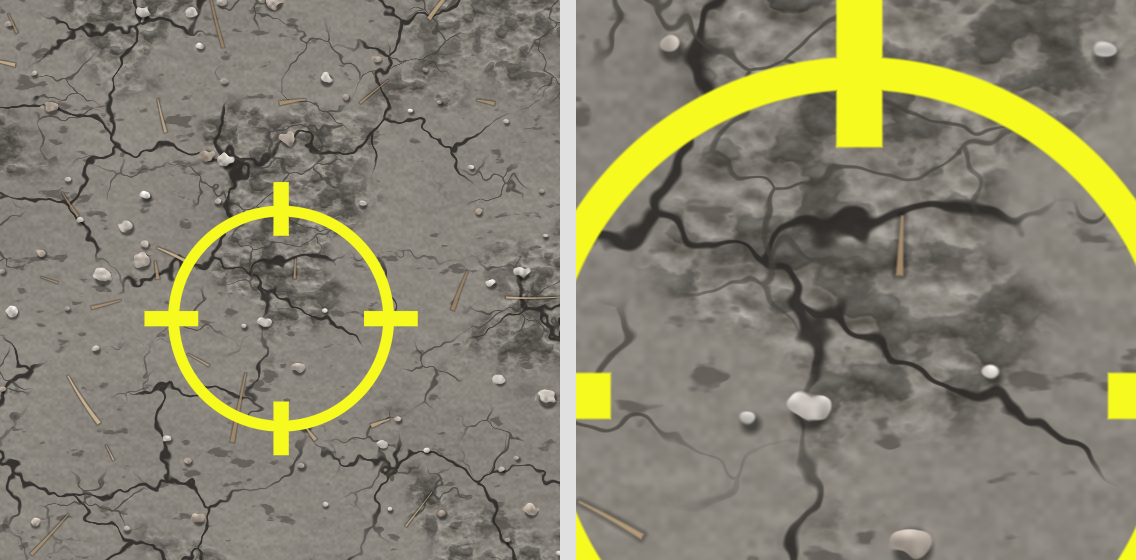
Left: the whole. Right: its middle third, enlarged.
Reproduce this texture procedurally as a Shadertoy shader.

```glsl
// Cracked grey mud with straw and pale pebbles under a yellow ring sight.

float hash(vec2 p) {
    vec3 q = fract(p.xyx * vec3(0.1031, 0.1030, 0.0973));
    q += dot(q, q.yzx + 33.33);
    return fract((q.x + q.y) * q.z);
}

vec2 hash2(vec2 p) {
    return vec2(hash(p + 17.3), hash(p + 71.9));
}

float noise(vec2 p) {
    vec2 i = floor(p), f = fract(p);
    f = f * f * (3.0 - 2.0 * f);
    return mix(mix(hash(i), hash(i + vec2(1, 0)), f.x),
               mix(hash(i + vec2(0, 1)), hash(i + vec2(1, 1)), f.x), f.y);
}

float fbm(vec2 p) {
    float sum = 0.0, amp = 0.533;
    for (int i = 0; i < 4; i++) {
        sum += amp * noise(p);
        p = mat2(1.6, 1.2, -1.2, 1.6) * p + 9.7;
        amp *= 0.5;
    }
    return sum;
}

// Distance to the nearest border between Voronoi cells
float crackDistance(vec2 p) {
    vec2 cell = floor(p), nearest = vec2(9.0);
    for (int k = 0; k < 9; k++) {
        vec2 c = cell + vec2(k % 3 - 1, k / 3 - 1);
        vec2 r = c + hash2(c) - p;
        if (dot(r, r) < dot(nearest, nearest)) nearest = r;
    }
    float d = 9.0;
    for (int k = 0; k < 25; k++) {
        vec2 c = cell + vec2(k % 5 - 2, k / 5 - 2);
        vec2 r = c + hash2(c) - p, gap = r - nearest;
        if (dot(gap, gap) > 0.0001) d = min(d, dot(0.5 * (r + nearest), normalize(gap)));
    }
    return d;
}

float box(vec2 p, vec2 halfSize) {
    vec2 d = abs(p) - halfSize;
    return length(max(d, 0.0)) + min(max(d.x, d.y), 0.0);
}

// Crumbled soil: relief lit from above, with dark hollows
vec3 mud(vec2 p, float rough) {
    vec2 grainScale = vec2(48, 66);
    float clod = fbm(p * grainScale);
    float relief = clod - fbm((p + vec2(0.002, 0.006)) * grainScale);
    vec3 color = vec3(0.54, 0.52, 0.49) * (0.93 + 0.14 * fbm(p * 5.0 + 30.0));
    color += 0.05 * (noise(p * 210.0) - 0.5) + 0.09 * relief;
    float hollow = smoothstep(0.46, 0.62, clod) * rough;
    color = mix(color, vec3(0.31, 0.295, 0.275), 0.85 * hollow);
    color += 0.4 * relief * rough;
    float dent = smoothstep(0.70, 0.79, fbm(p * vec2(27, 52) + 60.0));
    return mix(color, vec3(0.35, 0.33, 0.31), 0.75 * dent);
}

void addCracks(inout vec3 color, vec2 p, float rough) {
    vec2 warp = vec2(fbm(p * 13.0), fbm(p * 13.0 + 40.0)) - 0.5;
    vec2 q = p + 0.10 * warp + 0.012 * (noise(p * 70.0) - 0.5);
    float d = crackDistance(q * vec2(4.2, 5.2) + 3.0) / 4.7;
    float open = smoothstep(0.36, 0.62, noise(p * 6.5 + 12.0) + 0.25 * rough);
    float width = 0.0037 * open * (0.5 + noise(p * 38.0));
    float crack = (1.0 - smoothstep(width * 0.4, width + 0.0018, d)) * open;
    color = mix(color, vec3(0.17, 0.16, 0.15), 0.9 * crack);
    float fine = crackDistance(q * vec2(9, 13) + 21.0) / 11.0;
    float fineMask = smoothstep(0.56, 0.78, noise(p * 9.0 + 50.0) + 0.1 * rough);
    color = mix(color, vec3(0.27, 0.26, 0.24), 0.75 * fineMask * (1.0 - smoothstep(0.0007, 0.003, fine)));
}

void addPebbles(inout vec3 color, vec2 p, float soft) {
    vec2 g = p * 13.0;
    for (int k = 0; k < 9; k++) {
        vec2 c = floor(g) + vec2(k % 3 - 1, k / 3 - 1);
        if (hash(c + 5.5) > 0.36) continue;
        vec2 r = (g - c - hash2(c)) / 13.0;
        float size = mix(0.004, 0.016, pow(hash(c + 8.1), 2.5));
        float lump = 0.8 * size * (noise(p * 110.0) - 0.5);
        float d = length(r * vec2(0.85, 1.15)) - size + lump;
        float shadow = length(r + vec2(-0.002, 0.004)) - size;
        color *= 1.0 - 0.45 * (1.0 - smoothstep(-0.002, 0.004, shadow));
        float light = 0.88 + 0.18 * r.y / size + 0.3 * (noise(p * 160.0) - 0.5);
        vec3 shell = mix(vec3(0.72, 0.66, 0.60), vec3(0.93, 0.92, 0.90), hash(c + 2.7));
        color = mix(color, shell * light, 1.0 - smoothstep(-soft, soft, d));
    }
}

void addStraw(inout vec3 color, vec2 p, float soft) {
    vec2 g = p * 6.5;
    for (int k = 0; k < 9; k++) {
        vec2 c = floor(g) + vec2(k % 3 - 1, k / 3 - 1);
        if (hash(c + 44.0) > 0.55) continue;
        vec2 r = (g - c - hash2(c + 13.0)) / 6.5;
        float angle = 3.14159 * hash(c + 31.0);
        r = mat2(cos(angle), -sin(angle), sin(angle), cos(angle)) * r;
        float halfLength = mix(0.014, 0.065, pow(hash(c + 3.3), 1.7));
        r.y += 2.0 * (hash(c + 6.0) - 0.5) * r.x * r.x;
        float width = mix(0.0008, 0.0025, hash(c + 9.0)) * (1.0 - 0.5 * r.x / halfLength);
        float d = box(r, vec2(halfLength, width));
        color *= 1.0 - 0.3 * (1.0 - smoothstep(0.0, 0.004, d));
        vec3 stalk = mix(vec3(0.62, 0.51, 0.38), vec3(0.86, 0.77, 0.62), hash(c + 20.0));
        color = mix(color, stalk, 0.9 * (1.0 - smoothstep(-soft, soft, d)));
    }
}

void mainImage(out vec4 fragColor, in vec2 fragCoord) {
    float side = min(iResolution.x, iResolution.y);
    vec2 p = (fragCoord - 0.5 * iResolution.xy) / side + 0.5;
    float soft = max(0.0011, 0.7 / side);
    float rough = smoothstep(0.50, 0.66, fbm(p * vec2(4.0, 5.5) + 7.0));

    vec3 color = mud(p, rough);
    addCracks(color, p, rough);
    addPebbles(color, p, soft);
    addStraw(color, p, soft);

    // Ring with four tick bars
    vec2 s = p - vec2(0.502, 0.431);
    float sight = abs(length(s) - 0.192) - 0.0098;
    vec2 a = abs(s);
    vec2 along = a.x > a.y ? a : a.yx;
    sight = min(sight, box(along - vec2(0.196, 0.0), vec2(0.048, 0.0137)));
    color = mix(color, vec3(0.97, 0.98, 0.12), 1.0 - smoothstep(-soft, soft, sight));
    fragColor = vec4(clamp(color, 0.0, 1.0), 1.0);
}
```
